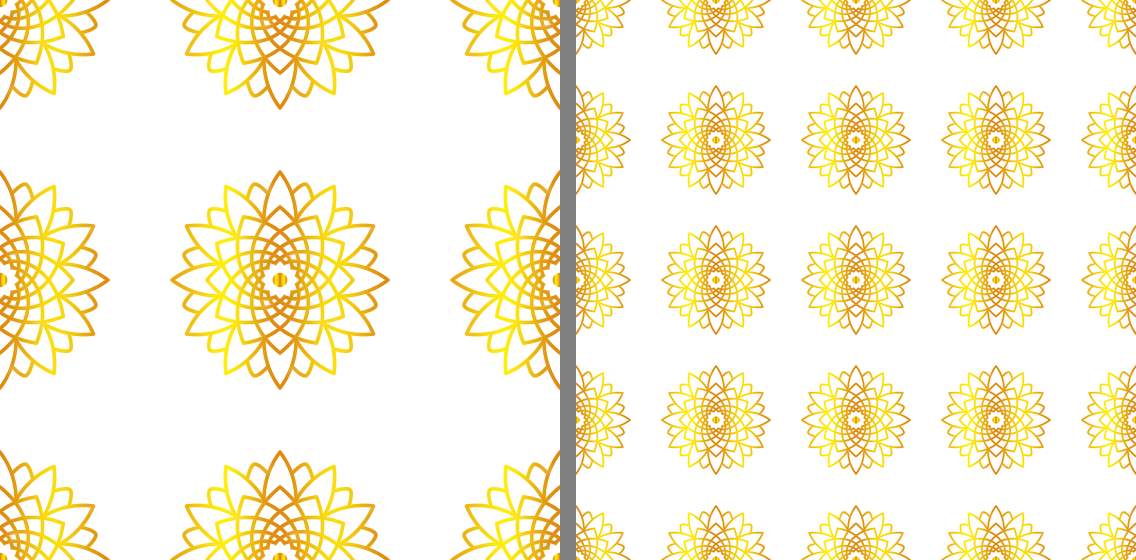
Left: one tile. Right: repeated 2 by 2.
A Shadertoy shader for this pattern:

```glsl
// Gold line rosettes with twelve petals, repeated two by two on white.

const float SECTOR = 0.5235988; // a twelfth of a turn
const float HALF_LINE = 0.025;

// Distance to a set of log spirals; turn is the angle past the first one.
float spiralDist(float turn, float r, float first, float last) {
    float nearest = SECTOR * clamp(round(turn / SECTOR), first, last);
    return abs(turn - nearest) * r / 1.627;
}

// Signed distance to one side of a pointed petal, negative inside.
float petalDist(vec2 q) {
    vec2 rel = q - vec2(-0.85, 0.83);
    bool pastTip = rel.y * 0.85 > rel.x * 0.65;
    return pastTip ? length(q - vec2(0.0, 1.48)) : length(rel) - 1.07;
}

// Signed distance to the rounded outline of a bud, positive outside.
float budDist(vec2 q) {
    float t = abs(q.x) * 10.0;
    float slope = 1.5 * pow(t, 0.6);
    return (q.y - 1.36 + 0.094 * pow(t, 1.6)) / sqrt(1.0 + slope * slope);
}

// Distance to the line work, with the tips of the inner petals at radius one.
float rosetteDist(vec2 p) {
    float r = max(length(p), 0.01);
    float angle = atan(p.x, p.y);
    float a = abs(angle - SECTOR * round(angle / SECTOR));
    float climb = log(r) / 0.779;

    // Woven inner lattice
    float lattice = min(spiralDist(climb + a, r, -3.0, 0.0),
                        spiralDist(climb - a, r, -3.0, -1.0)) - HALF_LINE;

    // Outer petals, with buds showing between them
    float petal = petalDist(r * vec2(sin(a), cos(a)));
    float petalLine = max(abs(petal) - HALF_LINE, 0.8 - r * cos(a));
    float b = 0.5 * SECTOR - a;
    float bud = budDist(r * vec2(sin(b), cos(b)));
    float budLine = max(abs(bud) - HALF_LINE, -petal);

    float centreDot = r - 0.1;
    return min(min(lattice, centreDot), min(petalLine, budLine));
}

// Metallic bands across the rosette, and finer ones across its centre dot.
vec3 goldFoil(vec2 p) {
    float period = length(p) < 0.17 ? 0.1 : 1.5;
    float shine = 0.5 - 0.5 * cos(6.2831853 * p.x / period);
    shine *= 0.92 - 0.1 * p.x;
    shine += 0.3 * smoothstep(0.8, 1.5, -p.x);
    vec3 gold = mix(vec3(0.87, 0.55, 0.07), vec3(1.0, 0.93, 0.06), shine);
    float glint = sin(p.x * 5.0 + p.y * 2.0) * sin(p.y * 6.0 - p.x * 2.0);
    return mix(gold, vec3(1.0, 0.93, 0.5), 0.2 * smoothstep(0.75, 1.0, glint));
}

void mainImage(out vec4 fragColor, in vec2 fragCoord) {
    // Two cells each way, with a rosette on every cell corner and centred on the canvas
    vec2 cell = fragCoord / iResolution.xy * 2.0;
    vec2 p = (fract(cell + 0.5) - 0.5) * 3.84;
    float pixel = 7.68 / iResolution.y;
    float cover = clamp(0.5 - rosetteDist(p) / pixel, 0.0, 1.0);
    fragColor = vec4(mix(vec3(1.0), goldFoil(p), cover), 1.0);
}
```
